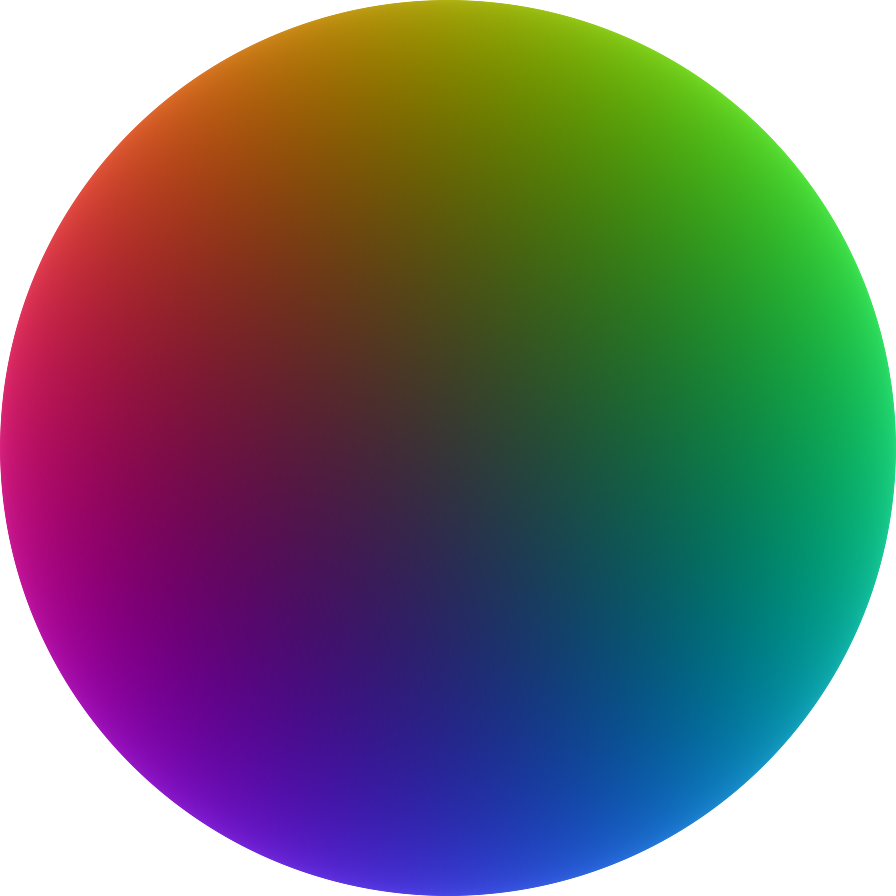
A Shadertoy shader for this background:

```glsl
// Draws a sphere coloured by its surface normal, seen along the grey axis, on white.

// Basis of the view, in RGB space: the grey axis points away from the viewer.
const vec3 GREY_AXIS = vec3(1.0, 1.0, 1.0) / sqrt(3.0);
const vec3 RIGHT_AXIS = vec3(-1.0, 1.0, 0.0) / sqrt(2.0);
const vec3 UP_AXIS = vec3(1.0, 1.0, -2.0) / sqrt(6.0);

// Colour of the near surface: the normal mapped into the RGB cube.
vec3 sphereColor(vec2 p) {
    float depth = sqrt(max(0.0, 1.0 - dot(p, p)));
    vec3 normal = p.x * RIGHT_AXIS + p.y * UP_AXIS - depth * GREY_AXIS;
    return 0.5 + 0.5 * normal;
}

void mainImage(out vec4 fragColor, in vec2 fragCoord) {
    // Unit disc centred in the canvas
    float size = min(iResolution.x, iResolution.y);
    vec2 p = (2.0 * fragCoord - iResolution.xy) / size;

    // Smooth silhouette, one pixel wide
    float pixel = 2.0 / size;
    float inside = 1.0 - smoothstep(-0.5 * pixel, 0.5 * pixel, length(p) - 1.0);

    fragColor = vec4(mix(vec3(1.0), sphereColor(p), inside), 1.0);
}
```
